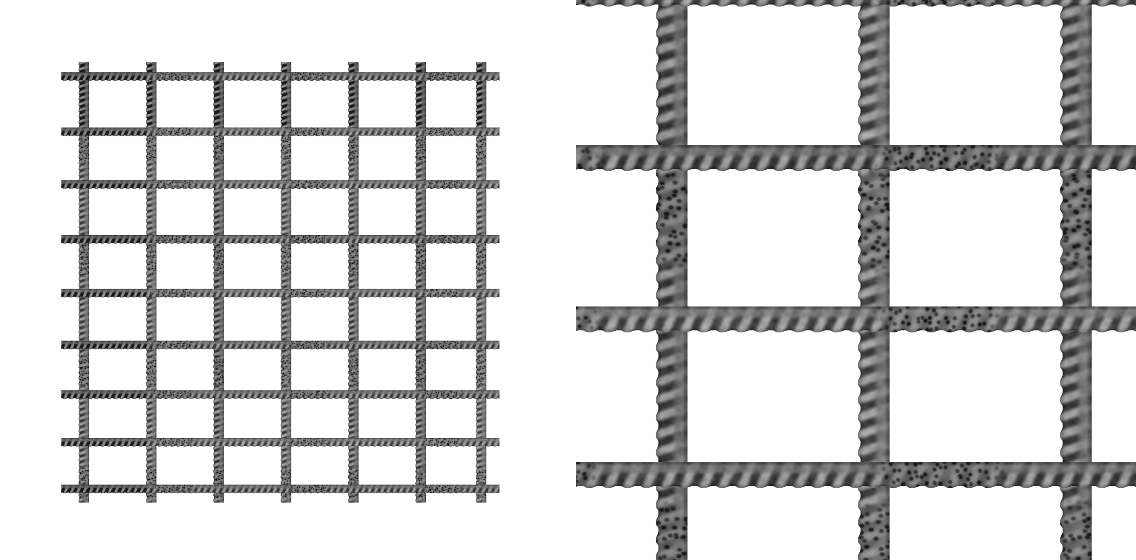
Left, the full canvas; right, a detail of the centre.
This pattern is drawn by a WebGL 1 fragment shader. Its source:

```glsl
precision highp float;

uniform vec2 u_resolution;

const float TAU = 6.2831853;
const float COLUMNS = 7.0;
const float ROWS = 9.0;
const float NOISE_PERIOD = 256.0;
const vec2 MESH_MIN = vec2(0.1094, 0.1025);
const vec2 MESH_MAX = vec2(0.8919, 0.8893);

vec2 hash2(vec2 p) {
    vec2 q = vec2(dot(p, vec2(127.1, 311.7)), dot(p, vec2(269.5, 183.3)));
    return fract(sin(q) * 4375.85);
}

// Distance to the nearest scattered point, wrapping every NOISE_PERIOD cells
float cellular(vec2 p) {
    vec2 cell = floor(p);
    vec2 local = fract(p);
    float nearest = 2.0;
    for (int j = -1; j <= 1; j++) {
        for (int i = -1; i <= 1; i++) {
            vec2 offset = vec2(float(i), float(j));
            vec2 point = offset + hash2(mod(cell + offset, NOISE_PERIOD));
            nearest = min(nearest, length(point - local));
        }
    }
    return nearest;
}

// Bar spacing: the last column is pulled in, the rows close up downwards
float columnCentre(float i) {
    return 0.1497 + 0.1203 * i - 0.0125 * step(COLUMNS - 1.5, i);
}

float rowCentre(float i) {
    float sag = 0.0039 * sin(TAU * (i - 3.0) / 8.0) * smoothstep(1.0, 2.0, i);
    return 0.8633 - 0.0996 * i + 0.0009 * i * i - sag;
}

// 0 in the groove between two ribs, 1 on the crest
float ribHeight(float along, float across, float pitch) {
    float phase = fract(along / pitch - 0.3 * across);
    return smoothstep(0.08, 0.42, min(phase, 1.0 - phase));
}

// Coverage of a bar with rounded ribs notching its negative side
float barCover(float across, float halfWidth, float rib, vec2 span, float along, float pixel) {
    float notch = 0.16 * (1.0 - rib) * step(across, 0.0);
    float side = (abs(across) - 1.0 + notch) * halfWidth;
    float ends = max(span.x - along, along - span.y);
    return 1.0 - smoothstep(-0.5 * pixel, 0.5 * pixel, max(side, ends));
}

// Grey of the steel: ribbed on the negative side, smoother on the other
float steelTone(float along, float across, float rib, float heavy, float worn, float seed) {
    float ribbed = 1.0 - smoothstep(-0.1, 0.4, across);
    float grain = cellular(vec2(along * 210.0, across * 1.6 + seed * 9.0 + 20.0));
    float groove = 1.0 - rib;

    float tone = 0.45 + 0.12 * (grain - 0.45) + 0.02 * sin(seed * 2.4);
    tone += ribbed * (0.17 * rib - 0.22 * groove) * (1.0 - 0.55 * worn);
    tone += (1.0 - ribbed) * (0.09 * rib - 0.03);
    tone -= 0.16 * smoothstep(0.62, 1.0, abs(across));

    // Pitted stretches and the darker first bay
    tone -= worn * 0.24 * (1.0 - smoothstep(0.12, 0.38, grain));
    tone -= heavy * (0.07 + 0.2 * groove * ribbed);
    return clamp(tone, 0.1, 0.8);
}

vec3 layBar(vec3 under, float along, float offset, float halfWidth, float pitch,
            vec2 span, float heavy, float worn, float seed, float pixel) {
    float across = offset / halfWidth;
    if (abs(across) > 1.5) return under;
    float rib = ribHeight(along, across, pitch);
    float cover = barCover(across, halfWidth, rib, span, along, pixel);
    float tone = steelTone(along, across, rib, heavy, worn, seed);
    return mix(under, vec3(tone), cover);
}

// Periodic worn stretch along a bar
float wornStretch(float along, float centre, float period) {
    return smoothstep(0.45, 0.85, cos(TAU * (along - centre) / period));
}

void main() {
    vec2 uv = gl_FragCoord.xy / u_resolution;
    float pixel = 1.0 / min(u_resolution.x, u_resolution.y);
    vec3 color = vec3(1.0);

    // Upright bars underneath
    float topBay = smoothstep(0.755, 0.775, uv.y);
    float uprightWear = wornStretch(uv.y, 0.737, 0.2);
    for (float i = 0.0; i < COLUMNS; i++) {
        color = layBar(color, uv.y, uv.x - columnCentre(i), 0.0094, 0.0104,
                       vec2(MESH_MIN.y, MESH_MAX.y), topBay, uprightWear, i, pixel);
    }

    // Level bars welded on top
    float leftBay = 1.0 - smoothstep(0.25, 0.275, uv.x);
    float levelWear = wornStretch(uv.x, 0.31, 0.24);
    for (float i = 0.0; i < ROWS; i++) {
        color = layBar(color, uv.x, uv.y - rowCentre(i), 0.0077, 0.0113,
                       vec2(MESH_MIN.x, MESH_MAX.x), leftBay, levelWear, i + COLUMNS, pixel);
    }

    gl_FragColor = vec4(color, 1.0);
}
```
